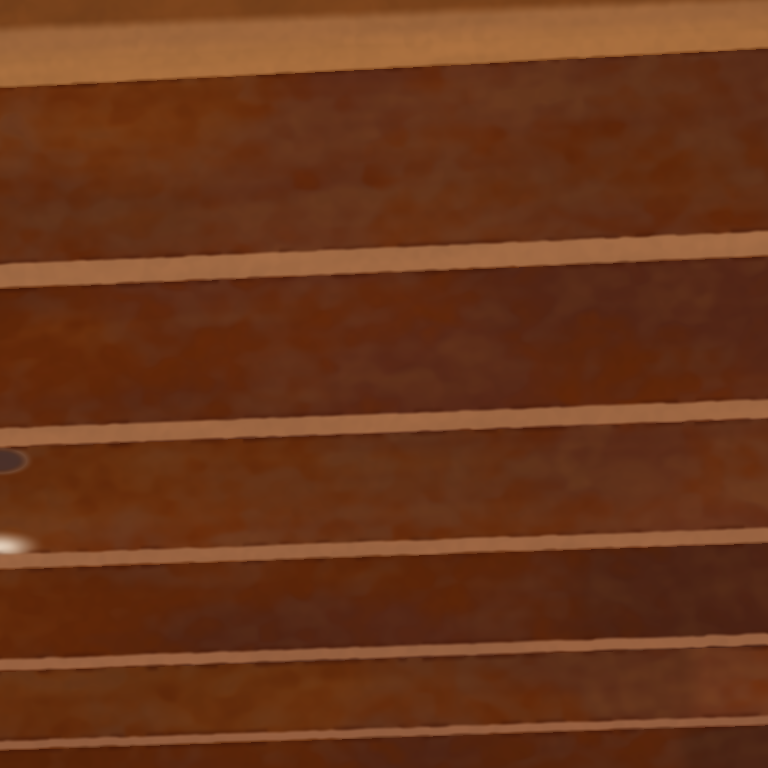
Reproduce this texture procedurally as a Shadertoy shader.

```glsl
const float HORIZON = -0.361;     // height toward which the boards shrink
const float FIRST_EDGE = 1.246;   // distance from horizon to the top strip
const float SHRINK = 0.79;        // size ratio of neighbouring boards

const vec3 RED_BROWN = vec3(0.368, 0.148, 0.032);
const vec3 PLUM_BROWN = vec3(0.328, 0.148, 0.085);
const vec3 WARM_BROWN = vec3(0.435, 0.215, 0.065);
const vec3 DULL_BROWN = vec3(0.385, 0.205, 0.105);
const vec3 TOP_BROWN = vec3(0.465, 0.255, 0.105);
const vec3 STRIP_TAN = vec3(0.640, 0.425, 0.268);
const vec3 STRIP_FAR = vec3(0.575, 0.365, 0.245);
const vec3 SEAM_DARK = vec3(0.255, 0.085, 0.025);

float hash(vec2 p) {
    vec3 q = fract(p.xyx * vec3(0.1031, 0.1030, 0.0973));
    q += dot(q, q.yzx + 33.33);
    return fract((q.x + q.y) * q.z);
}

// Cellular noise with blended cell values
float cells(vec2 p) {
    vec2 base = floor(p);
    float total = 0.0, weights = 0.0;
    for (int j = -1; j <= 1; j++)
    for (int i = -1; i <= 1; i++) {
        vec2 id = base + vec2(i, j);
        vec2 offset = id + vec2(hash(id), hash(id + 41.7)) - p;
        float weight = exp(-4.0 * dot(offset, offset));
        total += weight * hash(id + 17.3);
        weights += weight;
    }
    return total / weights;
}

// Long wavering fibres
float grain(vec2 p, float seed) {
    float sum = 0.0, amplitude = 0.5, frequency = 55.0;
    for (int i = 0; i < 4; i++) {
        float bend = sin(p.x * (5.0 + 3.0 * float(i)) + seed) * 1.3;
        sum += amplitude * sin(p.y * frequency + bend + seed * 2.7);
        amplitude *= 0.65;
        frequency *= 1.8;
    }
    return sum;
}

float band(float d, float halfWidth, float blur) {
    return 1.0 - smoothstep(-blur, blur, abs(d) - halfWidth);
}

vec3 boardColor(vec2 p, float board, float rise, float blur) {
    float seed = board * 7.31;
    float blotch = cells(p * vec2(6.0, 11.0) + seed);
    float patchy = cells(p * vec2(16.0, 30.0) - seed);
    float speck = cells(p * vec2(42.0, 60.0) + seed);
    float fibre = grain(p, seed) * cells(p * vec2(5.0, 25.0) + seed);
    float pale = 1.0 - mod(board, 2.0);

    // Hue drifts from orange at the left to plum at the right
    float drift = 0.45 * blotch + 0.3 * patchy + 0.35 * speck + 0.40 * p.x;
    float cool = smoothstep(0.45, 0.98, drift - 0.06 * step(2.5, board) + 0.03);
    vec3 dark = mix(RED_BROWN, PLUM_BROWN, cool);
    vec3 light = mix(WARM_BROWN, DULL_BROWN, cool);
    float lightness = 0.12 + 0.46 * pale + 0.6 * (patchy - 0.5)
                    + 0.7 * (speck - 0.5) + 0.3 * fibre;
    vec3 color = mix(dark, light, clamp(lightness, 0.0, 1.0));
    color *= 1.0 + 0.12 * (cells(p * vec2(4.0, 9.0) - seed) - 0.5);
    color *= 1.0 + 0.06 * pale * smoothstep(0.12, 0.03, rise);

    // The top board is paler, the far ones deeper and jointed at the right
    color = mix(color, TOP_BROWN * (0.94 + 0.12 * patchy), step(board, -0.5));
    color *= 1.0 - 0.05 * step(2.5, board);
    float joint = 0.90 + 0.03 * (hash(vec2(board, 3.0)) - 0.5);
    float past = smoothstep(-6.0, 6.0, (p.x - joint) / blur) * step(3.5, board);
    float shade = smoothstep(0.70, 0.78, p.x) * band(board - 3.0, 0.5, 0.1);
    return color * (1.0 + past * mix(-0.13, 0.12, pale) - 0.07 * shade);
}

vec3 stripColor(vec2 p, float across, float index) {
    vec3 color = mix(STRIP_TAN, STRIP_FAR, clamp(index / 5.0, 0.0, 1.0));
    color *= 1.0 + 0.05 * (cells(p * vec2(9.0, 60.0)) - 0.5);
    // The wide top strip turns warmer toward its lower edge
    float wide = 1.0 - step(0.5, index);
    float lip = smoothstep(0.75, 0.40, across);
    color += wide * mix(vec3(-0.04, -0.035, -0.04), vec3(0.01, 0.0, -0.03), lip);
    return color * (1.0 - 0.03 * wide * band(across - 0.45, 0.04, 0.10));
}

// Soft reflections at the left rim
vec3 addGlints(vec3 color, vec2 p) {
    float ring = length((p - vec2(0.0, 0.400)) / vec2(0.041, 0.019));
    color = mix(color, vec3(0.27, 0.19, 0.18), 0.8 * smoothstep(1.0, 0.5, ring));
    color = mix(color, vec3(0.52, 0.38, 0.30), 0.6 * band(ring - 0.85, 0.06, 0.20));
    float glow = length((p - vec2(0.0, 0.288)) / vec2(0.060, 0.024));
    return mix(color, vec3(0.88, 0.80, 0.72), smoothstep(1.0, 0.0, glow));
}

void mainImage(out vec4 fragColor, in vec2 fragCoord) {
    vec2 uv = fragCoord / iResolution.xy;
    float blur = max(0.0030, 0.8 / iResolution.y);

    // Tilt the rows, lift the fourth slightly, then space them geometrically
    vec2 p = vec2(uv.x, uv.y - uv.x * (0.033 + 0.021 * uv.y * uv.y));
    float nearFourth = (p.y - 0.25) / 0.09;
    p.y -= 0.0045 * exp(-nearFourth * nearFourth);
    float depth = p.y - HORIZON;
    float row = log(depth / FIRST_EDGE) / log(SHRINK);
    float board = floor(row);
    float pitch = -log(SHRINK) * depth;
    float index = board + 1.0;
    float width = index < 0.5 ? 0.255 - 0.045 * uv.x : 0.138;

    // Heights measured from the strip below and the strip above
    float rise = (1.0 - fract(row)) * pitch;
    float drop = fract(row) * pitch;
    float wobble = 0.0020 * (cells(uv * vec2(75.0, 20.0)) - 0.5);
    float size = width * pitch;

    vec3 color = addGlints(boardColor(p, board, rise, blur), uv);
    float broken = smoothstep(0.2, 0.8, cells(uv * vec2(60.0, 12.0)));
    color = mix(color, SEAM_DARK, 0.7 * broken * band(drop + wobble, 0.0030, 1.5 * blur));
    float upperSeam = 0.55 * broken * step(0.5, index);
    color = mix(color, SEAM_DARK, upperSeam * band(rise - size, 0.0040, 1.5 * blur));
    float topBlur = index < 0.5 ? 3.0 * blur : blur;
    float strip = smoothstep(topBlur, -topBlur, rise - size + wobble)
                * smoothstep(-0.3 * blur, 1.5 * blur, rise + wobble);
    color = mix(color, stripColor(p, rise / size, index), strip);

    // Fine mottling
    color *= 0.98 + 0.04 * cells(uv * 95.0);
    fragColor = vec4(color, 1.0);
}
```
